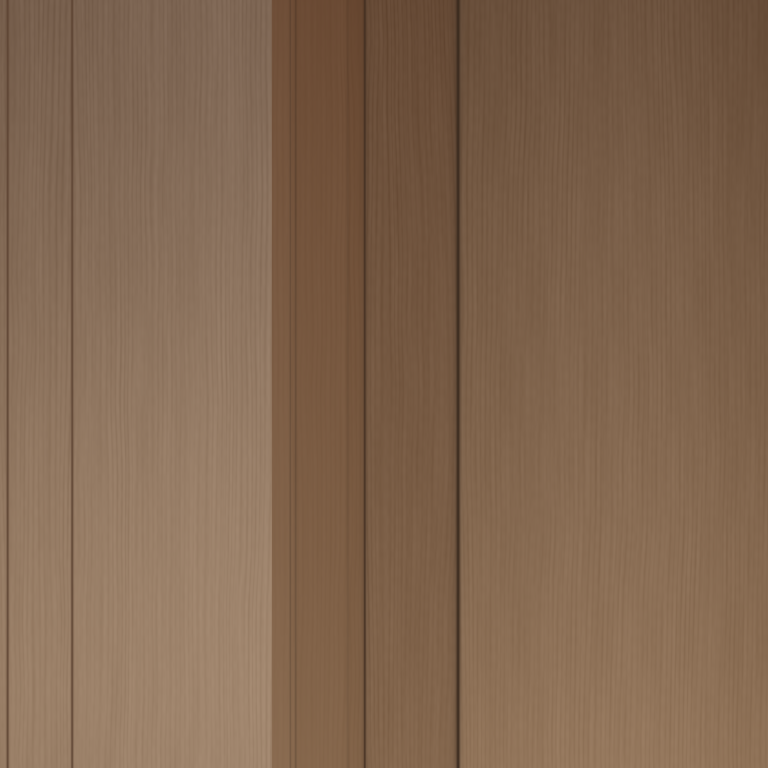
Write a three.js fragment shader that draws this texture.

```glsl
// Vertical wood panelling: a pale panel on the left, a warm narrow trim,
// then darker boards on the right. Stretched noise bends the fine grain,
// soft bell curves cut the grooves, and light rises from the floor.
varying vec2 vUv;

float hash(vec2 p) {
  return fract(sin(dot(p, vec2(127.1, 311.7))) * 43758.5453);
}

float noise(vec2 p) {
  vec2 cell = floor(p);
  vec2 f = fract(p);
  f = f * f * (3.0 - 2.0 * f);
  return mix(mix(hash(cell), hash(cell + vec2(1.0, 0.0)), f.x),
             mix(hash(cell + vec2(0.0, 1.0)), hash(cell + vec2(1.0, 1.0)), f.x), f.y);
}

// Step with a smoothed edge
float after(float edge, float x) {
  return smoothstep(edge - 0.001, edge + 0.001, x);
}

// Soft vertical line
float groove(float x, float centre, float width) {
  float d = (x - centre) / width;
  return exp(-d * d);
}

// Nearly straight dark grain lines, broken into irregular fibres and pores
float woodGrain(vec2 p, float board) {
  vec2 q = p + vec2(board * 3.7, board * 1.9);
  float drift = 0.022 * noise(q * vec2(5.0, 1.6)) + 0.003 * noise(q * vec2(18.0, 11.0));
  float x = q.x + drift;
  float wave = sin(x * 1020.0 + 9.0 * noise(vec2(x * 60.0, q.y * 1.5)));
  float rings = 0.35 - pow(0.5 - 0.5 * wave, 2.0);
  float strength = 0.2 + 1.0 * noise(vec2(x * 32.0, q.y * 3.5));
  float fibres = noise(vec2(x * 330.0, q.y * 9.0)) - 0.5;
  float streaks = noise(vec2(x * 45.0, q.y * 0.9)) - 0.5;
  float pores = noise(q * vec2(420.0, 90.0)) - 0.5;
  return 0.026 * rings * strength + 0.024 * fibres + 0.010 * streaks + 0.012 * pores;
}

void main() {
  float x = vUv.x;
  float y = vUv.y;
  float light = 1.0 - y;

  // Panel colours, each from its dim top to its lit foot
  vec3 pale = mix(vec3(0.475, 0.382, 0.312), vec3(0.62, 0.515, 0.42), smoothstep(-0.15, 0.95, light));
  vec3 trim = mix(vec3(0.415, 0.288, 0.20), vec3(0.525, 0.405, 0.30), light);
  vec3 narrow = mix(vec3(0.40, 0.29, 0.21), vec3(0.525, 0.41, 0.31), light);
  vec3 wide = mix(vec3(0.415, 0.312, 0.232), vec3(0.575, 0.46, 0.355), light);

  // Gentle shading across the panels
  pale += 0.025 * (smoothstep(0.0, 0.354, x) - 0.5);
  trim += 0.015 * (1.0 - smoothstep(0.375, 0.388, x));
  trim -= 0.015 * smoothstep(0.445, 0.460, x);
  wide += 0.010 * smoothstep(0.60, 0.75, x) - 0.020 * smoothstep(0.85, 1.0, x);

  float inTrim = after(0.354, x);
  vec3 color = mix(pale, trim, inTrim);
  color = mix(color, narrow, after(0.475, x));
  color = mix(color, wide, after(0.5965, x));

  // Each board carries its own grain; the trim is smoother
  float board = step(0.010, x) + step(0.094, x) + step(0.354, x)
              + step(0.475, x) + step(0.5965, x);
  float smoothness = inTrim * (1.0 - after(0.475, x));
  color += woodGrain(vUv, board) * mix(1.0, 0.4, smoothness);
  color += 0.010 * (noise(vUv * vec2(5.0, 3.0)) - 0.5);

  // Grooves of the pale panel
  float paleCuts = groove(x, 0.010, 0.0017) + groove(x, 0.094, 0.0017);
  color = mix(color, vec3(0.35, 0.25, 0.185), min(0.8 * paleCuts, 1.0));

  // Fine beads on the trim
  float beads = groove(x, 0.378, 0.0012) + groove(x, 0.385, 0.0014)
              + 0.5 * groove(x, 0.453, 0.0020);
  color *= 1.0 - 0.14 * beads;

  // Shadowed joints between the dark boards
  color *= 1.0 - 0.06 * groove(x, 0.475, 0.006) - 0.09 * groove(x, 0.595, 0.007);
  color = mix(color, vec3(0.25, 0.175, 0.125), 0.8 * groove(x, 0.475, 0.0015));
  color = mix(color, vec3(0.22, 0.16, 0.115), 0.9 * groove(x, 0.5965, 0.0024));
  color += 0.015 * groove(x, 0.602, 0.0015);

  gl_FragColor = vec4(color, 1.0);
}
```
